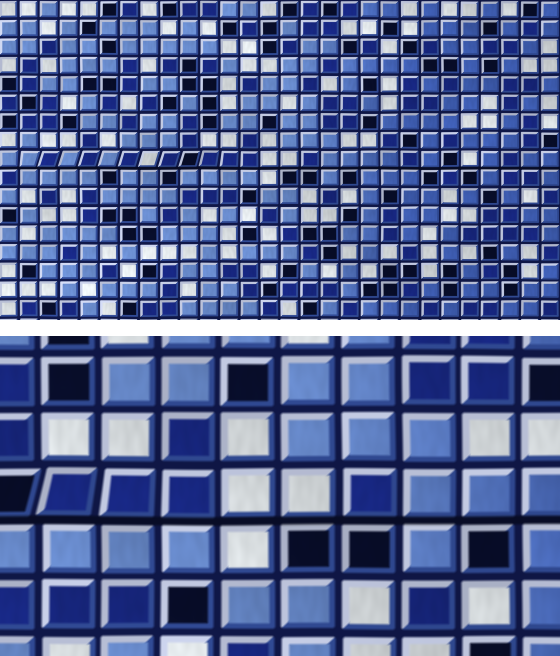
Top, the full canvas; bottom, a detail of the centre.
A Shadertoy shader for this pattern:

```glsl
const vec2 GRID = vec2(27.93, 17.12);        // tiles across and down
const vec2 GRID_OFFSET = vec2(0.064, 0.0);
const vec2 TILE_HALF = vec2(0.445, 0.435);   // in cells, bevel included
const vec2 FACE_HALF = vec2(0.335, 0.325);
const vec2 FACE_SHIFT = vec2(0.015, 0.015);
const float CORNER = 0.05;
const float SOFTNESS = 0.035;
const float WARP = 0.035;
const float SLIPPED_ROW = 8.0;
const float SLIP_LEAN = 0.28;

const vec3 GROUT = vec3(0.06, 0.09, 0.28);
const vec3 HIGHLIGHT = vec3(0.80, 0.83, 0.93);
const vec3 SHADE = vec3(0.19, 0.29, 0.58);
const vec3 WHITE = vec3(0.85, 0.87, 0.88);
const vec3 SKY = vec3(0.40, 0.53, 0.78);
const vec3 COBALT = vec3(0.24, 0.36, 0.69);
const vec3 ROYAL = vec3(0.09, 0.15, 0.50);
const vec3 INK = vec3(0.03, 0.05, 0.16);

float hash(vec2 p) {
    vec3 q = fract(vec3(p.xyx) * 0.1031);
    q += dot(q, q.yzx + 33.33);
    return fract((q.x + q.y) * q.z);
}

vec2 gradientAt(vec2 p) {
    float angle = 6.2832 * hash(p + 71.0);
    return vec2(cos(angle), sin(angle));
}

float gradientNoise(vec2 p) {
    vec2 i = floor(p), f = fract(p);
    vec2 u = f * f * f * (f * (f * 6.0 - 15.0) + 10.0);
    vec2 e = vec2(0.0, 1.0);
    float low = mix(dot(gradientAt(i), f),
                    dot(gradientAt(i + e.yx), f - e.yx), u.x);
    float high = mix(dot(gradientAt(i + e), f - e),
                     dot(gradientAt(i + e.yy), f - e.yy), u.x);
    return mix(low, high, u.y);
}

float roundedBox(vec2 p, vec2 halfSize, float radius) {
    vec2 d = abs(p) - halfSize + radius;
    return length(max(d, 0.0)) + min(max(d.x, d.y), 0.0) - radius;
}

// Blue tiles deepen from sky to cobalt across the width
vec3 glazeColor(vec2 cell, float across) {
    float pick = hash(cell + 13.0);
    vec3 blue = mix(SKY, COBALT, smoothstep(0.5, 0.75, across));
    vec3 glaze = pick < 0.19 ? WHITE : pick < 0.36 ? INK : pick < 0.60 ? ROYAL : blue;
    return glaze * (0.94 + 0.12 * hash(cell + 47.0));
}

void mainImage(out vec4 fragColor, in vec2 fragCoord) {
    vec2 uv = fragCoord / iResolution.xy;
    vec2 grid = vec2(uv.x, 1.0 - uv.y) * GRID + GRID_OFFSET;
    float aa = max(SOFTNESS, 0.6 * GRID.x / iResolution.x);

    // Uneven laying, with one row leaning on the left
    grid += WARP * vec2(gradientNoise(grid * 0.35), gradientNoise(grid * 0.35 + 40.0));
    float slip = smoothstep(0.5, 2.0, grid.x) * (1.0 - smoothstep(9.0, 13.0, grid.x));
    if (floor(grid.y) == SLIPPED_ROW) grid.x += SLIP_LEAN * slip * (fract(grid.y) - 0.5);

    vec2 cell = floor(grid);
    vec2 p = grid - cell - 0.5;
    vec2 jitter = vec2(hash(cell + 5.0), hash(cell + 29.0)) - 0.5;
    p += 0.03 * jitter;

    float tile = 1.0 - smoothstep(-aa, aa, roundedBox(p, TILE_HALF, CORNER));
    float face = 1.0 - smoothstep(-aa, aa, roundedBox(p - FACE_SHIFT, FACE_HALF, CORNER * 0.5));

    // Bevel lit from the upper left, mitred at the other two corners
    float lit = 1.0 - smoothstep(-aa, aa, p.x + p.y);
    float gleam = 0.85 + 0.15 * hash(cell + 91.0);
    vec3 bevel = mix(SHADE, HIGHLIGHT * gleam, lit);

    vec3 glaze = glazeColor(cell, uv.x);
    glaze *= 1.0 + 0.05 * (p.y - p.x) + 0.06 * gradientNoise(grid * vec2(7.0, 2.5));
    vec3 color = mix(GROUT, mix(bevel, glaze, face), tile);

    // Dark seam below the leaning row, then broad lighting
    float seam = 1.0 - smoothstep(0.04, 0.12, abs(grid.y - SLIPPED_ROW - 1.0));
    color *= 1.0 - 0.45 * seam;
    color *= 1.03 - 0.07 * uv.x + 0.08 * gradientNoise(uv * vec2(4.0, 3.0));
    fragColor = vec4(color, 1.0);
}
```
